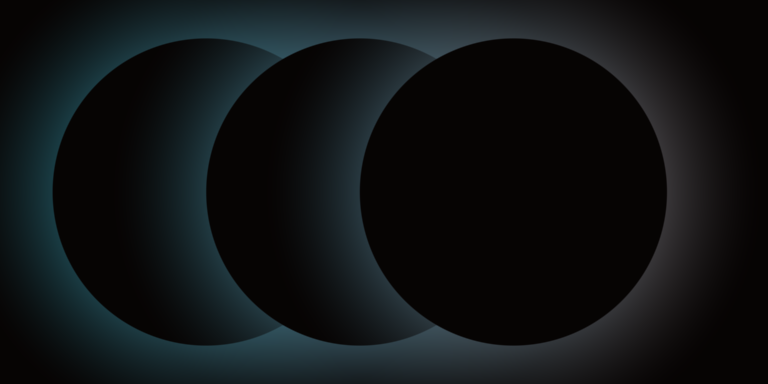
This background is drawn by a WebGL 2 fragment shader. Its source:

```glsl
#version 300 es
precision highp float;

#define DISC_COUNT 3
#define DISC_RADIUS 0.4
#define DISC_SPACING 0.4
#define MIDDLE_X -0.063
#define GLOW_WIDTH 0.25
#define GLOW_FALLOFF 1.6
#define GLOW_STRENGTH 0.5

uniform vec2 u_resolution;
out vec4 fragColor;

const vec3 NIGHT = vec3(0.025, 0.014, 0.012);
const vec3 TEAL  = vec3(0.17, 0.45, 0.51);
const vec3 STEEL = vec3(0.28, 0.42, 0.48);
const vec3 ASH   = vec3(0.41, 0.40, 0.42);

// Light shifts from teal through steel to ash, left to right
vec3 glowColor(float x) {
    float t = clamp((x - MIDDLE_X) / (2.0 * DISC_RADIUS), -1.0, 1.0);
    return t < 0.0 ? mix(STEEL, TEAL, -t) : mix(STEEL, ASH, t);
}

// Halo opacity, strongest at the rim
float halo(float rimDistance) {
    float fade = clamp(1.0 - max(rimDistance, 0.0) / GLOW_WIDTH, 0.0, 1.0);
    return GLOW_STRENGTH * pow(fade, GLOW_FALLOFF);
}

void main() {
    // Centred coordinates, one unit per canvas height
    vec2 p = (gl_FragCoord.xy - 0.5 * u_resolution) / u_resolution.y;
    float pixel = 1.0 / u_resolution.y;
    vec3 light = glowColor(p.x);
    vec3 color = NIGHT;

    // Stack discs left to right, each halo falling on those below
    for (int i = 0; i < DISC_COUNT; i++) {
        float order = float(i) - 0.5 * float(DISC_COUNT - 1);
        vec2 center = vec2(MIDDLE_X + order * DISC_SPACING, 0.0);
        float rimDistance = length(p - center) - DISC_RADIUS;
        color = mix(color, light, halo(rimDistance));
        color = mix(NIGHT, color, smoothstep(-pixel, pixel, rimDistance));
    }

    fragColor = vec4(color, 1.0);
}
```
